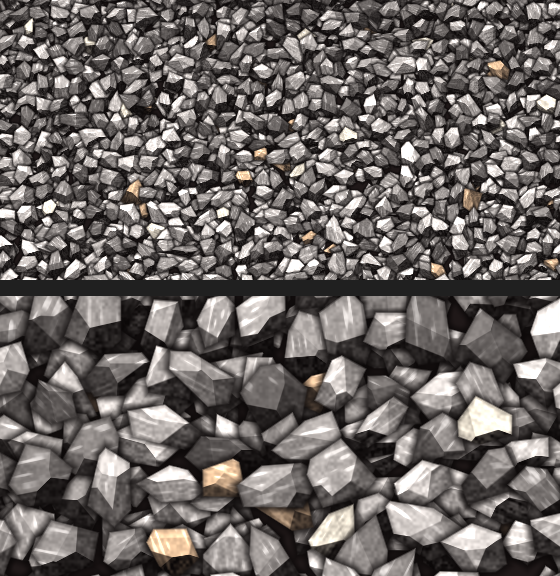
Top, the full canvas; bottom, a detail of the centre.
Reproduce this texture procedurally as a Shadertoy shader.

```glsl
// A bed of crushed grey slate gravel: angular, faceted, overlapping chips.

float hash(vec2 p) {
    vec3 q = fract(p.xyx * vec3(0.1031, 0.1030, 0.0973));
    q += dot(q, q.yzx + 33.33);
    return fract((q.x + q.y) * q.z);
}

float noise(vec2 p) {
    vec2 i = floor(p), f = fract(p);
    f = f * f * (3.0 - 2.0 * f);
    return mix(mix(hash(i), hash(i + vec2(1, 0)), f.x),
               mix(hash(i + vec2(0, 1)), hash(i + vec2(1, 1)), f.x), f.y);
}

vec2 direction(float angle) {
    return vec2(cos(angle), sin(angle));
}

// Signed distance to an irregular convex outline
float outline(vec2 q, vec2 id) {
    float d = -1.0;
    for (int i = 0; i < 6; i++) {
        vec2 seed = id + float(i) * 7.3;
        float angle = 1.047 * float(i) + 0.85 * hash(seed);
        d = max(d, dot(q, direction(angle)) - mix(0.36, 0.6, hash(seed + 41.7)));
    }
    return d;
}

// Light on a broken surface: a tilted top cut by four steeper planes
float facetLight(vec2 p, vec2 id, float blur) {
    vec3 sun = normalize(vec3(-0.2, 0.75, 0.65));
    vec2 tilt = 0.45 * hash(id + 3.1) * direction(6.283 * hash(id + 5.9));
    float top = -dot(tilt, p);
    float light = dot(normalize(vec3(tilt, 1.0)), sun);
    for (int i = 0; i < 4; i++) {
        vec2 seed = id + 11.9 * float(i) + 60.3;
        float angle = 1.571 * float(i) + 1.5 * hash(seed);
        vec2 slope = mix(0.5, 1.2, hash(seed + 17.1)) * direction(angle);
        float plane = 0.05 + 0.25 * hash(seed + 29.3) - dot(slope, p);
        float facing = dot(normalize(vec3(slope, 1.0)), sun);
        light = mix(light, facing, smoothstep(blur, -blur, plane - top));
        top = min(top, plane);
    }
    return max(light, 0.0);
}

// Mostly grey, with a few chalky and rusty chips
vec3 stoneColor(vec2 id) {
    float kind = hash(id + 88.8);
    vec3 color = mix(0.5, 1.16, hash(id + 71.2)) * vec3(1.02, 1.0, 0.98);
    if (kind > 0.988) color = vec3(1.3, 1.26, 1.16);
    if (kind < 0.014) color = vec3(1.05, 0.88, 0.7);
    return color;
}

// Paints one layer of chips over what lies below
vec3 paintLayer(vec3 below, vec2 uv, float scale, float layer) {
    vec2 g = uv * scale + layer * vec2(37.37, 19.61);
    vec2 cell = floor(g);
    float pixel = max(scale / iResolution.y, 0.03);
    vec3 color = below;
    for (int y = 1; y >= -1; y--)
    for (int x = -1; x <= 1; x++) {
        vec2 id = cell + vec2(x, y);
        vec2 seed = id + layer * 131.0;
        vec2 jitter = vec2(hash(seed + 0.7), hash(seed + 9.4)) - 0.5;
        vec2 p = g - id - 0.5 - 0.7 * jitter;

        // Turn and stretch the chip
        vec2 axis = direction(6.283 * hash(seed + 23.5));
        float stretch = mix(1.0, 1.35, hash(seed + 31.6));
        float size = mix(0.75, 1.15, hash(seed + 47.8));
        vec2 q = vec2(dot(p, axis), dot(p, vec2(-axis.y, axis.x)));
        q *= vec2(1.0 / stretch, stretch) / size;
        float d = max(outline(q, seed) * size / sqrt(stretch), length(p) - 0.95);

        // Cleavage streaks and fine grain
        float streaks = noise(q * vec2(4.0, 13.0) + seed * 5.3);
        float grain = noise(p * 17.0 + seed * 3.7);
        float texture_ = 0.17 * (streaks - 0.5) + 0.16 * (grain - 0.5);

        float light = facetLight(p, seed, 0.5 * pixel);
        vec3 stone = stoneColor(seed) * (0.1 + 0.92 * light + texture_);
        stone += 0.3 * smoothstep(0.62, 0.9, streaks) * light * light;
        stone *= mix(0.72, 1.0, smoothstep(0.0, -0.09, d));

        // Contact shadow, then the chip itself
        color *= mix(0.22, 1.0, smoothstep(-0.03, 0.17, d));
        color = mix(color, stone, clamp(0.5 - d / pixel, 0.0, 1.0));
    }
    return color;
}

void mainImage(out vec4 fragColor, in vec2 fragCoord) {
    vec2 uv = fragCoord / iResolution.y;
    vec3 color = vec3(0.08, 0.065, 0.065);
    for (int i = 0; i < 3; i++)
        color = paintLayer(color, uv, 18.5 - 1.5 * float(i), float(i) + 1.0);

    // The far side is a little dimmer; shadows stay faintly warm
    color *= mix(1.08, 0.92, smoothstep(0.3, 1.0, uv.y));
    color = max(color, 0.0) * 0.95 + vec3(0.045, 0.032, 0.032);
    fragColor = vec4(min(color, 1.0), 1.0);
}
```
